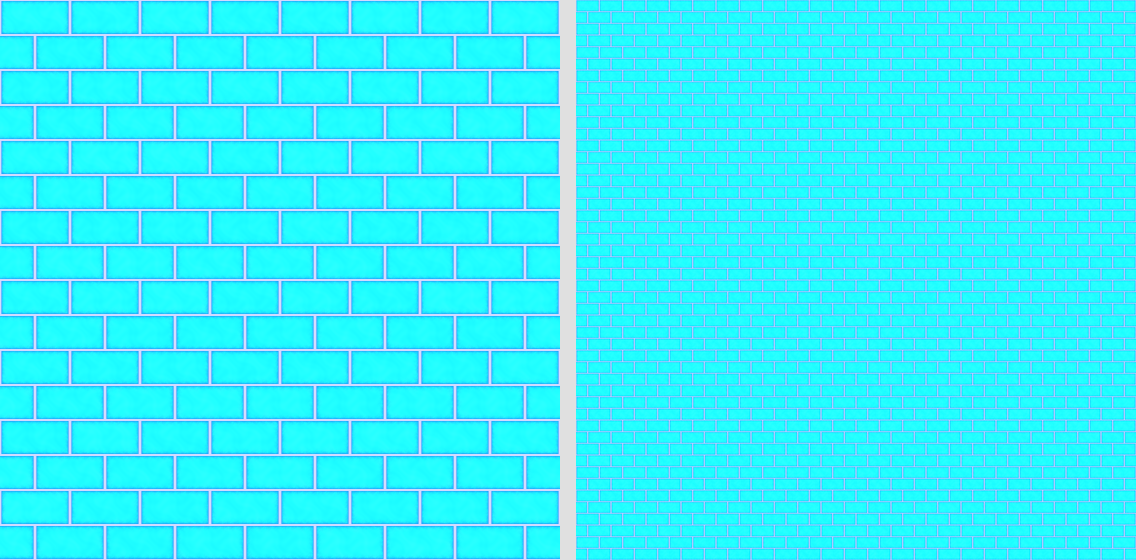
Left, the tile; right, the same tile 3 across and 3 down.
This texture is drawn by a three.js fragment shader. Its source:

```glsl
// Glazed cyan brick tiles in running bond with thin pale lilac joints.
varying vec2 vUv;

const vec2 TILE_COUNT = vec2(8.0, 16.0);
const vec2 JOINT_HALF = vec2(0.0026, 0.0017);
const float ROW_SHIFT = 0.5;
const float SOFTNESS = 0.0010;
const float RIM_FALLOFF = 0.0021;
const float RIM_VARIATION = 0.35;
const float GLAZE_SCALE = 110.0;
const float RIM_SCALE = 420.0;
const float CLOUD_AMOUNT = 0.40;
const float TONE_VARIATION = 0.25;

const vec3 GLAZE = vec3(0.13, 1.00, 1.00);
const vec3 GLAZE_DEEP = vec3(0.08, 0.96, 1.00);
const vec3 GLAZE_PALE = vec3(0.22, 1.00, 1.00);
const vec3 RIM_BLUE = vec3(0.10, 0.60, 1.00);
const vec3 GROUT = vec3(0.84, 0.86, 1.00);

float hash(vec2 p) {
  vec3 q = fract(vec3(p.xyx) * vec3(0.1031, 0.1030, 0.0973));
  q += dot(q, q.yzx + 33.33);
  return fract((q.x + q.y) * q.z);
}

// Layered, warped sines in the range -1 to 1
float clouds(vec2 p, vec2 phase) {
  vec2 q = p + phase;
  q += 0.8 * sin(q.yx * 1.3 + phase);
  float sum = sin(q.x + 0.6 * q.y) + 0.7 * sin(1.9 * q.y - 1.2 * q.x + phase.x);
  sum += 0.4 * sin(3.1 * q.x + 2.3 * q.y + phase.y);
  return sum / 2.1;
}

void main() {
  // Running bond: every other row moves by half a tile
  vec2 grid = vUv * TILE_COUNT;
  float row = mod(floor(grid.y), TILE_COUNT.y);
  grid.x += ROW_SHIFT * (1.0 - mod(row, 2.0));
  vec2 tile = vec2(mod(floor(grid.x), TILE_COUNT.x), row);

  // Position in the tile and distance to its edges, in canvas units
  vec2 size = 1.0 / TILE_COUNT;
  vec2 local = fract(grid) * size;
  vec2 edge = min(local, size - local) - JOINT_HALF;
  vec2 phase = 6.2832 * vec2(hash(tile + 3.0), hash(tile + 41.0));

  // Cloudy glaze with a slightly different tone on each tile
  float tone = clouds(local * GLAZE_SCALE, phase) * CLOUD_AMOUNT;
  tone += (hash(tile + 17.0) - 0.5) * TONE_VARIATION;
  vec3 color = mix(GLAZE, GLAZE_PALE, clamp(tone, 0.0, 1.0));
  color = mix(color, GLAZE_DEEP, clamp(-tone, 0.0, 1.0));

  // Uneven blue rim, deepest in the corners
  float wobble = 1.0 + RIM_VARIATION * clouds(local * RIM_SCALE, phase.yx);
  vec2 rim = exp(-max(edge, 0.0) / (RIM_FALLOFF * wobble));
  float rimShade = 1.0 - (1.0 - rim.x) * (1.0 - rim.y);
  color = mix(color, RIM_BLUE, rimShade);

  // Joints
  vec2 inside = smoothstep(-SOFTNESS, SOFTNESS, edge);
  color = mix(GROUT, color, inside.x * inside.y);

  gl_FragColor = vec4(color, 1.0);
}
```
